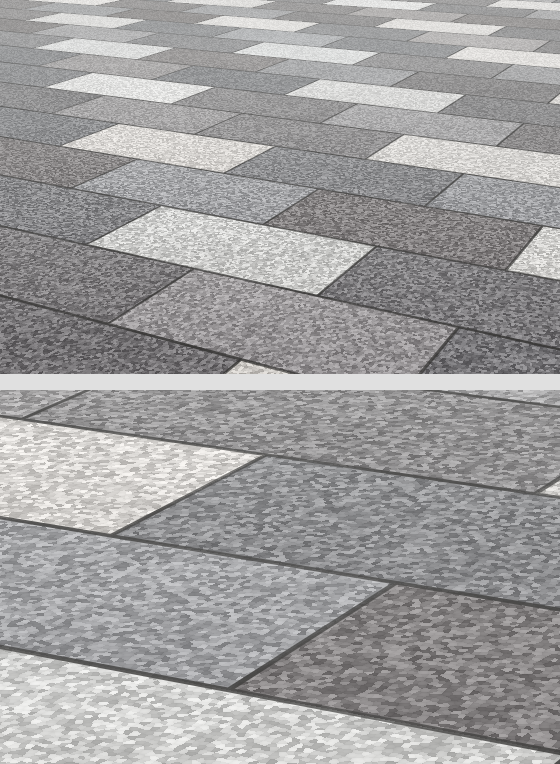
Top, the full canvas; bottom, a detail of the centre.
Reproduce this texture procedurally as a Shadertoy shader.

```glsl
// Granite paving in running bond, seen in perspective, with pale, mid and dark slabs.

// Ground plane (slab, row, 1) to canvas, as homogeneous columns
const mat3 GROUND_TO_CANVAS = mat3(
    0.3438, -0.1622, -0.122,
    0.1659,  0.1535,  0.108,
    0.1536,  0.3457,  1.0);

const vec3 DARK_NEAR  = vec3(0.435, 0.425, 0.435);
const vec3 DARK_FAR   = vec3(0.635, 0.635, 0.635);
const vec3 MID_NEAR   = vec3(0.535, 0.528, 0.540);
const vec3 MID_FAR    = vec3(0.725, 0.725, 0.725);
const vec3 PALE_NEAR  = vec3(0.765, 0.755, 0.740);
const vec3 PALE_FAR   = vec3(0.890, 0.890, 0.885);
const vec3 JOINT_NEAR = vec3(0.190, 0.185, 0.180);
const vec3 JOINT_FAR  = vec3(0.360, 0.360, 0.355);

const vec2  JOINT_HALF  = vec2(0.0055, 0.0155); // half widths, in slabs and rows
const vec2  GRAIN_CELLS = vec2(92.0, 40.0);     // grains per slab and per row
const float GRAIN_GAIN  = 0.27;
const float SLAB_VARY   = 0.045;
const float TINT_VARY   = 0.012;
const float STAIN_GAIN  = 0.012;

vec2 hash2(vec2 p) {
    vec3 q = fract(p.xyx * vec3(0.1031, 0.1030, 0.0973));
    q += dot(q, q.yzx + 33.33);
    return fract((q.xx + q.yz) * q.zy);
}

// Cellular noise: the tone of the nearest grain, darker towards its rim
float grain(vec2 p) {
    vec2 cell = floor(p);
    float nearest = 9.0;
    float tone = 0.0;
    for (int j = -1; j <= 1; j++) {
        for (int i = -1; i <= 1; i++) {
            vec2 id = cell + vec2(i, j);
            vec2 away = id + 0.15 + 0.7 * hash2(id) - p;
            float d = dot(away, away);
            if (d < nearest) {
                nearest = d;
                tone = hash2(id + 71.7).x;
            }
        }
    }
    return tone - 0.5 + 0.25 * (0.2 - nearest);
}

// Soft blotches from layered sines, about -1 to 1
float stain(vec2 p) {
    return 0.5 * sin(p.x * 5.1 + 2.0 * sin(p.y * 2.3))
         + 0.3 * sin(p.y * 6.7 + 1.7 * sin(p.x * 8.9))
         + 0.2 * sin(p.x * 19.0 - p.y * 11.0);
}

// Share of the pixel span that lies within the joint
vec2 jointCover(vec2 dist, vec2 span) {
    vec2 top = min(dist + 0.5 * span, JOINT_HALF);
    vec2 bottom = max(dist - 0.5 * span, -JOINT_HALF);
    return clamp((top - bottom) / span, 0.0, 1.0);
}

void mainImage(out vec4 fragColor, in vec2 fragCoord) {
    vec2 canvas = fragCoord / iResolution.xy;
    vec3 hit = inverse(GROUND_TO_CANVAS) * vec3(canvas, 1.0);
    vec2 ground = hit.xy / hit.z;
    vec2 dx = dFdx(ground), dy = dFdy(ground);
    vec2 span = sqrt(dx * dx + dy * dy);

    // Each row steps half a slab sideways
    float row = floor(ground.y);
    vec2 slab = vec2(ground.x + 0.5 * row, ground.y);
    vec2 id = floor(slab);
    vec2 local = slab - id;

    // Sequence along a row: pale, dark, mid, dark; odd rows start at mid
    float kind = mod(id.x + 2.0 * row, 4.0);
    float far = smoothstep(-0.25, 1.15, canvas.y);
    vec3 color = mix(DARK_NEAR, DARK_FAR, far);
    if (kind < 0.5) color = mix(PALE_NEAR, PALE_FAR, far);
    else if (abs(kind - 2.0) < 0.5) color = mix(MID_NEAR, MID_FAR, far);

    // Tone and tint differ from slab to slab
    vec2 chance = hash2(id + 137.0) - 0.5;
    color += SLAB_VARY * chance.x;
    color += TINT_VARY * chance.y * vec3(1.0, -0.2, -1.0);

    // Blotches, and grain that fades where it is finer than a pixel
    color += STAIN_GAIN * stain(ground + chance * 5.0);
    vec2 grainSpan = span * GRAIN_CELLS;
    float visible = clamp(0.9 / max(grainSpan.x, grainSpan.y), 0.25, 1.0);
    color += GRAIN_GAIN * visible * grain(slab * GRAIN_CELLS + 400.0);

    // Joints, unevenly filled
    vec2 cover = jointCover(min(local, 1.0 - local), span);
    float filled = 0.82 + 0.15 * stain(ground * 1.7);
    float joint = max(cover.x, cover.y) * filled;
    color = mix(color, mix(JOINT_NEAR, JOINT_FAR, far), joint);

    fragColor = vec4(clamp(color, 0.0, 1.0), 1.0);
}
```
